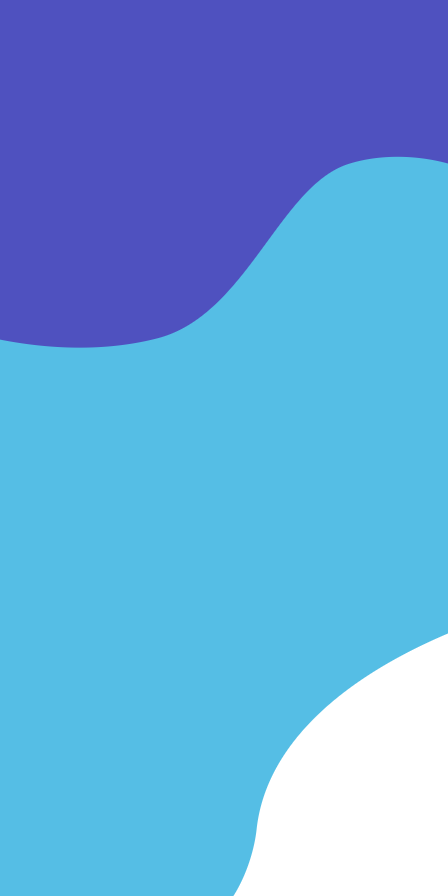
This background is drawn by a Shadertoy shader. Its source:

```glsl
// Flat sky-blue backdrop with an indigo wave above and a white curved hill at lower right.

const vec3 SKY = vec3(0.333, 0.745, 0.898);
const vec3 INDIGO = vec3(0.310, 0.318, 0.749);
const vec3 WHITE = vec3(1.0);

vec2 bezier(vec2 a, vec2 b, vec2 c, vec2 d, float t) {
    float s = 1.0 - t;
    return s * s * s * a + 3.0 * s * s * t * b + 3.0 * s * t * t * c + t * t * t * d;
}

vec2 bezierTangent(vec2 a, vec2 b, vec2 c, vec2 d, float t) {
    float s = 1.0 - t;
    return s * s * (b - a) + 2.0 * s * t * (c - b) + t * t * (d - c);
}

// Approximate signed distance above a cubic that is monotonic in x.
float heightAbove(vec2 p, vec2 a, vec2 b, vec2 c, vec2 d) {
    float low = 0.0, high = 1.0;
    for (int i = 0; i < 16; i++) {
        float middle = 0.5 * (low + high);
        if (bezier(a, b, c, d, middle).x < p.x) low = middle;
        else high = middle;
    }
    float t = 0.5 * (low + high);
    vec2 offset = p - bezier(a, b, c, d, t);
    vec2 tangent = normalize(bezierTangent(a, b, c, d, t));
    return tangent.x * offset.y - tangent.y * offset.x;
}

// Trough, rise and crest joined from left to right.
float waveDistance(vec2 p) {
    vec2 troughEnd = vec2(0.352, 1.245);
    vec2 crestStart = vec2(0.781, 1.635);
    if (p.x < troughEnd.x)
        return heightAbove(p, vec2(0.0, 1.242), vec2(0.117, 1.219), vec2(0.240, 1.216), troughEnd);
    if (p.x < crestStart.x)
        return heightAbove(p, troughEnd, vec2(0.552, 1.297), vec2(0.625, 1.589), crestStart);
    return heightAbove(p, crestStart, vec2(0.846, 1.655), vec2(0.927, 1.655), vec2(1.0, 1.635));
}

// The hill edge runs upward, so its axes are swapped.
float hillDistance(vec2 p) {
    vec2 q = p.yx;
    vec2 bend = vec2(0.151, 0.573);
    if (q.x < bend.x)
        return heightAbove(q, vec2(0.0, 0.521), vec2(0.044, 0.549), vec2(0.102, 0.568), bend);
    return heightAbove(q, bend, vec2(0.333, 0.594), vec2(0.482, 0.755), vec2(0.586, 1.0));
}

float coverage(float signedDistance, float pixel) {
    return clamp(signedDistance / pixel + 0.5, 0.0, 1.0);
}

void mainImage(out vec4 fragColor, in vec2 fragCoord) {
    // Canvas spans 1 unit across and 2 units up.
    vec2 p = fragCoord / iResolution.xy * vec2(1.0, 2.0);
    float pixel = 1.0 / iResolution.x;

    vec3 color = mix(SKY, INDIGO, coverage(waveDistance(p), pixel));
    color = mix(color, WHITE, coverage(hillDistance(p), pixel));
    fragColor = vec4(color, 1.0);
}
```
